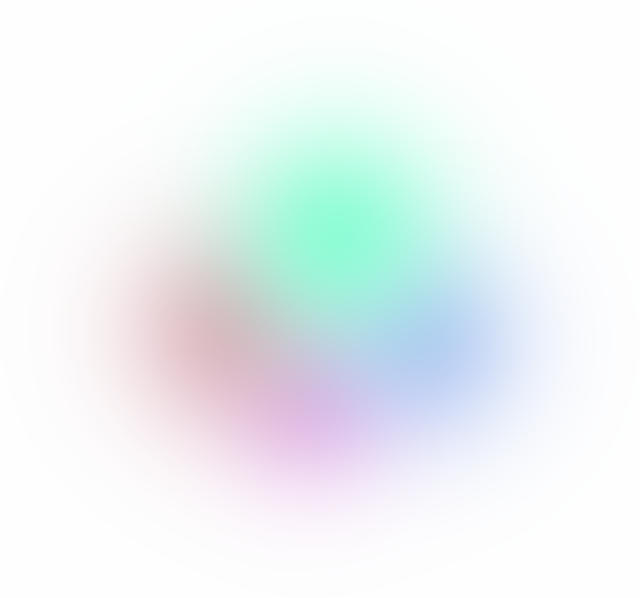
This background is drawn by a WebGL 1 fragment shader. Its source:

```glsl
precision highp float;

uniform vec2 u_resolution;

// Soft round falloff: 1 at the center, 1/e at the given radius
float glow(vec2 p, vec2 center, float radius) {
    vec2 d = (p - center) / radius;
    return exp(-dot(d, d));
}

void main() {
    // Centered coordinates, one unit per canvas height
    vec2 p = (gl_FragCoord.xy - 0.5 * u_resolution) / u_resolution.y;

    vec3 color = vec3(0.996);

    // Overlapping glows, from back to front
    vec3 orchid = vec3(0.90, 0.66, 0.92);
    vec3 rose = vec3(0.84, 0.62, 0.66);
    vec3 periwinkle = vec3(0.64, 0.73, 0.95);
    vec3 mint = vec3(0.50, 1.00, 0.82);

    color = mix(color, orchid, 0.75 * glow(p, vec2(-0.012, -0.169), 0.148));
    color = mix(color, rose, 0.74 * glow(p, vec2(-0.152, -0.048), 0.171));
    color = mix(color, periwinkle, 0.75 * glow(p, vec2(0.176, -0.072), 0.165));
    color = mix(color, mint, 0.86 * glow(p, vec2(0.029, 0.110), 0.175));

    gl_FragColor = vec4(color, 1.0);
}
```
